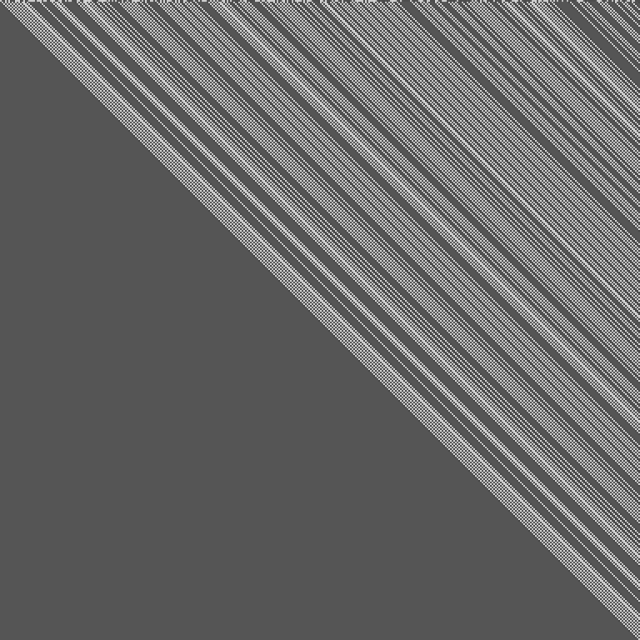
This pattern is drawn by a WebGL 2 fragment shader. Its source:

```glsl
#version 300 es
precision highp float;
// A cell grid whose scattered top row slides one cell right on every row below,
// leaving 45 degree dotted lines above the diagonal and flat grey beneath it.
// Gradient noise varies line spacing; each pixel averages 4 by 4 samples.
uniform vec2 u_resolution;
out vec4 fragColor;

const float CELLS = 384.0;

// Dark bands: distance from the diagonal, half width
const vec2 GAPS[11] = vec2[11](
    vec2(0.046, 0.004), vec2(0.073, 0.003), vec2(0.100, 0.003),
    vec2(0.171, 0.004), vec2(0.230, 0.003), vec2(0.312, 0.005),
    vec2(0.391, 0.005), vec2(0.490, 0.004), vec2(0.628, 0.009),
    vec2(0.768, 0.004), vec2(0.872, 0.008));

float hash(float n) {
    n = fract(n * 0.1031);
    n *= n + 33.33;
    return fract(2.0 * n * n);
}

float gradientNoise(float x) {
    float cell = floor(x);
    float f = x - cell;
    float left = (hash(cell) * 2.0 - 1.0) * f;
    float right = (hash(cell + 1.0) * 2.0 - 1.0) * (f - 1.0);
    return mix(left, right, f * f * (3.0 - 2.0 * f));
}

// Running count of lines, so that steps of 2 and 3 cells mix
float lineCount(float offset) {
    return floor(offset * 0.43 + 1.6 * gradientNoise(offset / 9.0 + 3.5));
}

// 1 where the diagonal at this cell offset carries a line
float lineAt(float offset) {
    if (offset < 0.0) return 0.0;
    // Evenly packed border along the main diagonal
    if (offset < 13.0) return 1.0 - mod(offset, 2.0);
    float d = offset / CELLS;
    for (int i = 0; i < 11; i++) {
        if (abs(d - GAPS[i].x) < GAPS[i].y) return 0.0;
    }
    // Lines thin out beyond the widest band and near the far corner
    float sparse = step(0.63, d) * step(d, 0.73) + step(0.88, d);
    float kept = step(0.03 + 0.17 * sparse, hash(offset + 7.0));
    return kept * step(0.5, lineCount(offset + 1.0) - lineCount(offset));
}

float shade(vec2 p) {
    float column = floor(p.x * CELLS);
    float row = floor((1.0 - p.y) * CELLS);
    // The unsettled first row is a plain dotted strip
    if (row < 1.0) return mix(0.30, 0.82, step(0.5, hash(column + 91.0)));

    float offset = column - row;
    if (offset < -1.0) return 0.333;
    float lit = lineAt(offset);
    float beside = max(lineAt(offset - 1.0), lineAt(offset + 1.0));
    // Cells touching a line are slightly darker than the ground
    return mix(mix(0.333, 0.27, beside), 0.84, lit);
}

void main() {
    float grey = 0.0;
    for (int j = 0; j < 4; j++) {
        for (int i = 0; i < 4; i++) {
            // Footprint a little wider than the pixel softens the dots
            vec2 jitter = ((vec2(i, j) + 0.5) / 4.0 - 0.5) * 1.15;
            grey += shade((gl_FragCoord.xy + jitter) / u_resolution);
        }
    }
    fragColor = vec4(vec3(grey / 16.0), 1.0);
}
```
